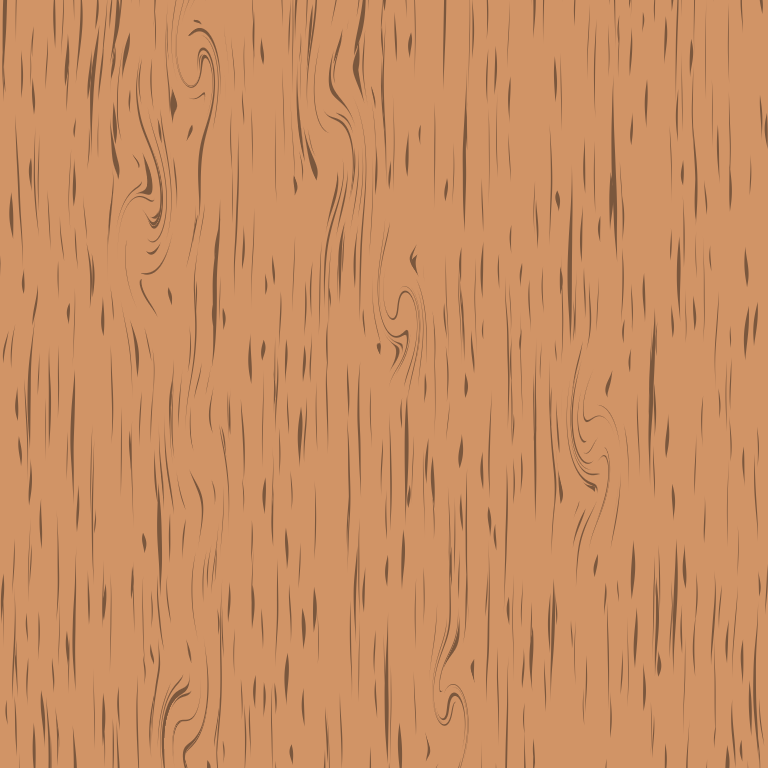
Give the GLSL for this texture, as a Shadertoy shader.

```glsl
// Flat tan wood with dark, tapered vertical grain strokes that curl around knots.
// Strokes live in staggered cells; the plane is bent by slow waves and by
// elongated swirls before the cells are looked up.

const vec3 WOOD = vec3(0.82, 0.58, 0.40);
const vec3 GRAIN = vec3(0.48, 0.34, 0.24);

float hash(vec2 p) {
    vec3 q = fract(p.xyx * vec3(0.1031, 0.1030, 0.0973));
    q += dot(q, q.yzx + 33.33);
    return fract((q.x + q.y) * q.z);
}

float noise(vec2 p) {
    vec2 i = floor(p), f = fract(p);
    f = f * f * (3.0 - 2.0 * f);
    float low = mix(hash(i), hash(i + vec2(1, 0)), f.x);
    float high = mix(hash(i + vec2(0, 1)), hash(i + vec2(1, 1)), f.x);
    return mix(low, high, f.y);
}

// Twists the plane around scattered knots; z returns the closeness to a knot.
vec3 bendAroundKnots(vec2 p) {
    const vec2 stretch = vec2(1.0, 0.45);
    float closeness = 0.0;
    for (int k = 0; k < 12; k++) {
        vec2 id = vec2(k % 3, k / 3);
        if (hash(id + 71.0) < 0.2) continue;
        vec2 jitter = vec2(hash(id + 11.3), hash(id + 27.9));
        vec2 center = (id + 0.15 + 0.7 * jitter) / vec2(3, 4);
        float radius = mix(0.022, 0.040, hash(id + 43.0));
        float turn = mix(0.8, 3.2, hash(id + 58.0));
        if (hash(id + 91.0) < 0.5) turn = -turn;

        vec2 d = (p - center) * stretch;
        float fall = exp(-dot(d, d) / (radius * radius));
        float c = cos(turn * fall), s = sin(turn * fall);
        p = center + mat2(c, s, -s, c) * d / stretch;
        closeness = max(closeness, sqrt(fall));
    }
    return vec3(p, closeness);
}

// Coverage of one layer of tapered strokes; blur is the pixel size across the grain.
float strokes(vec2 p, vec2 cell, float share, vec2 widths, float seed, float blur) {
    float column = floor(p.x / cell.x);
    p.y += cell.y * hash(vec2(column, seed));
    vec2 id = vec2(column, floor(p.y / cell.y));
    vec2 key = id + seed * 17.0;
    if (hash(key + 3.1) > share) return 0.0;

    // Random length and position, kept inside the cell.
    vec2 local = p - (id + 0.5) * cell;
    float halfLength = cell.y * mix(0.16, 0.48, hash(key + 7.7));
    float slack = cell.y - 2.0 * halfLength;
    float t = (local.y - slack * (hash(key + 13.3) - 0.5)) / halfLength;
    float bow = cell.x * 0.06 * sin(t * 2.0 + 6.3 * hash(key + 19.1));
    float x = local.x - bow - cell.x * 0.6 * (hash(key + 23.7) - 0.5);

    // Pointed ends, with the swelling shifted towards one of them.
    float skew = 1.5 * (hash(key + 31.9) - 0.5);
    float profile = pow(max(1.0 - t * t, 0.0), 1.3) * (1.0 + skew * t);
    float variety = hash(key + 37.3);
    float w = mix(widths.x, widths.y, variety * variety) * profile;
    float overlap = min(x + 0.5 * blur, w) - max(x - 0.5 * blur, -w);
    return clamp(overlap / blur, 0.0, 1.0);
}

void mainImage(out vec4 fragColor, in vec2 fragCoord) {
    vec2 p = fragCoord / iResolution.y;
    vec3 bent = bendAroundKnots(p);
    vec2 q = bent.xy;

    // Slow sideways waves: most regions stay straight, a few wander.
    float wander = noise(p * vec2(5.0, 3.0) + 5.0);
    float sway = 0.003 + 0.030 * wander * wander * wander;
    q.x += sway * (noise(q * vec2(7.0, 8.0)) - 0.5);
    q.x += 0.001 * (noise(q * vec2(20.0, 26.0) + 40.0) - 0.5);
    float blur = max(length(vec2(dFdx(q.x), dFdy(q.x))), 1e-5);

    // Short dashes, long streaks, hairlines, and dense curls near the knots.
    float calm = 1.0 - 0.6 * bent.z;
    float curl = smoothstep(0.25, 0.65, bent.z);
    float ink = strokes(q, vec2(0.016, 0.085), 0.46, vec2(0.0007, 0.0027) * calm, 1.0, blur);
    ink = max(ink, strokes(q, vec2(0.027, 0.26), 0.50, vec2(0.0009, 0.0027), 2.0, blur));
    ink = max(ink, strokes(q, vec2(0.014, 0.15), 0.40, vec2(0.0004, 0.0009), 3.0, blur));
    ink = max(ink, strokes(q, vec2(0.012, 0.19), 0.55, vec2(0.0008, 0.0034) * curl, 4.0, blur));

    fragColor = vec4(mix(WOOD, GRAIN, ink), 1.0);
}
```
